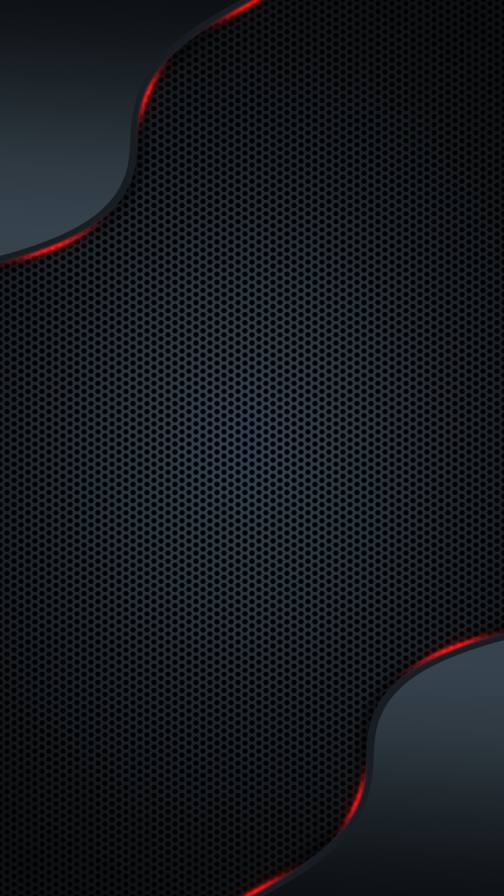
A Shadertoy shader for this background:

```glsl
// Dark perforated metal mesh with two curved corner panels edged in glowing red.

// Lengths are fractions of the canvas height, measured from the centre.
const float HOLE_PITCH = 0.009021;
const float HOLE_RADIUS = 0.0030;
const float RIM_WIDTH = 0.0085;
const int CURVE_STEPS = 20;

const vec3 HOLE_COLOR = vec3(0.010, 0.013, 0.018);
const vec3 MESH_CENTER = vec3(0.185, 0.232, 0.265);
const vec3 MESH_EDGE = vec3(0.055, 0.066, 0.075);
const vec3 BLUE_SHEEN = vec3(0.005, 0.008, 0.045);
const vec3 PANEL_DARK = vec3(0.045, 0.058, 0.068);
const vec3 PANEL_LIGHT = vec3(0.212, 0.262, 0.300);
const vec3 RIM_COLOR = vec3(0.095, 0.115, 0.138);
const vec3 GLOW_RED = vec3(0.95, 0.02, 0.02);

// Panel edge: two cubic curves that meet at EDGE_MID.
const vec2 EDGE_TOP = vec2(0.0247, 0.5117);
const vec2 EDGE_TOP_PULL = vec2(-0.0599, 0.4635);
const vec2 EDGE_MID_PULL_UP = vec2(-0.1276, 0.4349);
const vec2 EDGE_MID = vec2(-0.1276, 0.3411);
const vec2 EDGE_MID_PULL_DOWN = vec2(-0.1276, 0.2682);
const vec2 EDGE_END_PULL = vec2(-0.1771, 0.2292);
const vec2 EDGE_END = vec2(-0.3073, 0.1992);

// Highlights along the edge: position and reach.
const vec3 HOT_SPOTS[3] = vec3[3](
    vec3(-0.005, 0.4935, 0.034),
    vec3(-0.111, 0.3932, 0.027),
    vec3(-0.223, 0.2253, 0.040));

vec2 cubicCurve(vec2 a, vec2 b, vec2 c, vec2 d, float t) {
    float s = 1.0 - t;
    return s*s*s*a + 3.0*s*s*t*b + 3.0*s*t*t*c + t*t*t*d;
}

vec2 edgePoint(float t) {
    return t < 1.0
        ? cubicCurve(EDGE_TOP, EDGE_TOP_PULL, EDGE_MID_PULL_UP, EDGE_MID, t)
        : cubicCurve(EDGE_MID, EDGE_MID_PULL_DOWN, EDGE_END_PULL, EDGE_END, t - 1.0);
}

// Signed distance to the panel edge, negative inside the panel.
float panelDistance(vec2 p) {
    float nearest = 1e3;
    float side = p.y >= EDGE_TOP.y && p.x < EDGE_TOP.x ? -1.0 : 1.0;
    vec2 a = EDGE_TOP;
    for (int i = 1; i <= 2 * CURVE_STEPS; i++) {
        vec2 b = edgePoint(float(i) / float(CURVE_STEPS));
        vec2 ab = b - a, ap = p - a;
        float h = clamp(dot(ap, ab) / dot(ab, ab), 0.0, 1.0);
        nearest = min(nearest, length(ap - ab * h));
        // The edge descends steadily, so one segment spans each height.
        if (p.y < a.y && p.y >= b.y && ap.x < ab.x * ap.y / ab.y) side = -1.0;
        a = b;
    }
    return side * nearest;
}

// Distance to the nearest hole centre in a staggered grid.
float holeDistance(vec2 p) {
    vec2 cell = HOLE_PITCH * vec2(sqrt(3.0), 1.0);
    vec2 even = mod(p, cell) - 0.5 * cell;
    vec2 odd = mod(p + 0.5 * cell, cell) - 0.5 * cell;
    return sqrt(min(dot(even, even), dot(odd, odd)));
}

vec3 meshColor(vec2 p, float pixel) {
    vec2 fromLight = p - vec2(-0.008, 0.010);
    float falloff = smoothstep(0.0, 0.58, length(fromLight * vec2(1.2, 1.0)));
    vec3 metal = mix(MESH_CENTER, MESH_EDGE, falloff);
    metal += BLUE_SHEEN * exp(-dot(fromLight, fromLight) / 0.005);
    float solid = smoothstep(-0.75, 0.75, (holeDistance(p) - HOLE_RADIUS) / pixel);
    return mix(HOLE_COLOR, metal, solid);
}

float edgeHeat(vec2 p) {
    float heat = 0.0;
    for (int i = 0; i < 3; i++) {
        vec2 offset = (p - HOT_SPOTS[i].xy) / HOT_SPOTS[i].z;
        heat += exp(-dot(offset, offset));
    }
    return heat;
}

void mainImage(out vec4 fragColor, in vec2 fragCoord) {
    float pixel = 1.0 / iResolution.y;
    vec2 p = (fragCoord - 0.5 * iResolution.xy) * pixel;

    // Half-turn symmetry: both panels share the upper-left shape.
    vec2 q = p.y > p.x ? p : -p;
    float d = panelDistance(q);

    // Mesh, shaded beside the panel.
    vec3 color = meshColor(p, pixel) * mix(0.6, 1.0, smoothstep(0.0, 0.020, d));

    // Dark rim, then the panel face.
    color = mix(color, RIM_COLOR, smoothstep(0.75, -0.75, d / pixel));
    vec3 face = mix(PANEL_DARK, PANEL_LIGHT, smoothstep(0.53, 0.21, q.y + 0.06 * q.x));
    color = mix(color, face, smoothstep(0.75, -0.75, (d + RIM_WIDTH) / pixel));

    // Red light: a sharp line with a soft outer halo.
    float line = exp(-pow((d - 0.0012) / 0.0026, 2.0));
    float halo = 0.22 * exp(-max(d, 0.0) / 0.007) * smoothstep(-0.003, 0.001, d);
    color += GLOW_RED * edgeHeat(q) * (0.85 * line + halo);

    fragColor = vec4(clamp(color, 0.0, 1.0), 1.0);
}
```
